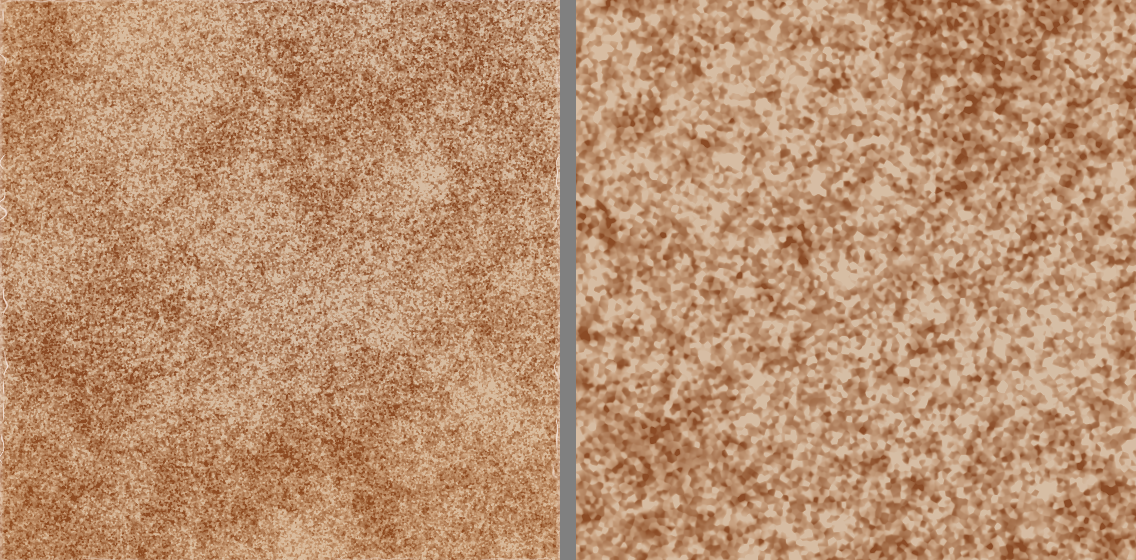
Left: the whole. Right: its middle third, enlarged.
Write a WebGL 1 fragment shader that draws this texture.

```glsl
precision highp float;
// Terracotta stone tile: cloudy mottling from rotated noise octaves under a
// fine speckle of smooth cellular noise, coloured by a six-step clay ramp.
// Thin pale chips run along the rim, mostly on the left and right sides.

uniform vec2 u_resolution;

// Clay ramp, dark to light
const vec3 RUST  = vec3(0.58, 0.33, 0.17);
const vec3 BRICK = vec3(0.65, 0.43, 0.27);
const vec3 CLAY  = vec3(0.70, 0.50, 0.35);
const vec3 SAND  = vec3(0.75, 0.57, 0.42);
const vec3 BUFF  = vec3(0.80, 0.64, 0.50);
const vec3 CREAM = vec3(0.84, 0.72, 0.60);
const vec3 CHIP  = vec3(0.94, 0.87, 0.83);
const vec3 WARMTH = vec3(0.006, -0.002, -0.012);

const float CLOUD_SCALE = 4.0;     // largest blotches per canvas
const float CLOUD_GAIN = 0.23;     // weight of the first octave
const float CLOUD_FALLOFF = 1.0;   // weight ratio between octaves
const float FINE_CELLS = 330.0;    // small grains per canvas
const float COARSE_CELLS = 165.0;  // larger grains per canvas
const float FINE_GAIN = 0.70;
const float COARSE_GAIN = 0.36;
const float GRAIN_SOFTNESS = 5.5;  // lower blends neighbouring grains more
const float GRAIN_DEVIATION = 0.20;
const float RAMP_MIDDLE = 2.9;     // ramp step of the average tone
const float RAMP_SPREAD = 1.43;    // ramp steps per unit of tone
const float CHIP_DEPTH = 0.011;    // reach of the chips from the rim
const float CHIP_WIDTH = 0.0026;
const vec2 SEED = vec2(13.7, 41.3);

vec3 hash3(vec2 p) {
  vec3 q = fract(p.xyx * vec3(0.1031, 0.1030, 0.0973));
  q += dot(q, q.yxz + 33.33);
  return fract((q.xxy + q.yzz) * q.zyx);
}

mat2 rotation(float a) {
  float c = cos(a), s = sin(a);
  return mat2(c, s, -s, c);
}

// Value noise scaled to zero mean and about unit deviation
float valueNoise(vec2 p) {
  vec2 i = floor(p), f = fract(p);
  f = f * f * (3.0 - 2.0 * f);
  float low = mix(hash3(i).x, hash3(i + vec2(1.0, 0.0)).x, f.x);
  float high = mix(hash3(i + vec2(0.0, 1.0)).x, hash3(i + 1.0).x, f.x);
  return (mix(low, high, f.y) - 0.5) / 0.2145;
}

// Soft cellular noise: random grain tones blended by distance
float grains(vec2 p) {
  vec2 cell = floor(p), f = fract(p);
  float tone = 0.0, total = 0.0;
  for (int y = -1; y <= 1; y++) {
    for (int x = -1; x <= 1; x++) {
      vec2 neighbour = vec2(float(x), float(y));
      vec3 h = hash3(cell + neighbour);
      vec2 d = neighbour + h.xy - f;
      float weight = exp(-GRAIN_SOFTNESS * dot(d, d)) + 1e-5;
      tone += weight * h.z;
      total += weight;
    }
  }
  return (tone / total - 0.5) / GRAIN_DEVIATION;
}

float clouds(vec2 p) {
  float sum = 0.0, gain = CLOUD_GAIN;
  for (int i = 0; i < 5; i++) {
    sum += gain * valueNoise(p);
    p = rotation(0.65) * p * 2.3 + SEED;
    gain *= CLOUD_FALLOFF;
  }
  return sum;
}

vec3 clayRamp(float s) {
  vec3 c = mix(RUST, BRICK, clamp(s, -0.4, 1.0));
  c = mix(c, CLAY, clamp(s - 1.0, 0.0, 1.0));
  c = mix(c, SAND, clamp(s - 2.0, 0.0, 1.0));
  c = mix(c, BUFF, clamp(s - 3.0, 0.0, 1.0));
  return mix(c, CREAM, clamp(s - 4.0, 0.0, 1.2));
}

// Broken wavy line close to one rim; x = distance from it, y = along it
float chips(vec2 q, float depth) {
  float wave = 0.45 + 0.35 * valueNoise(vec2(q.y * 55.0, q.x * 60.0));
  float line = 1.0 - smoothstep(0.0, CHIP_WIDTH, abs(q.x - depth * wave));
  float broken = smoothstep(-0.3, 0.7, valueNoise(vec2(q.y * 38.0, 7.5)));
  float haze = 0.35 * (1.0 - smoothstep(0.0, depth * 0.8, q.x));
  return max(line * broken, haze);
}

void main() {
  vec2 uv = gl_FragCoord.xy / u_resolution;

  // Mottling, with speckle that strengthens in some regions
  float region = valueNoise(uv * 3.0 + SEED.yx);
  vec2 turned = rotation(0.4) * uv + 2.0;
  float speckle = FINE_GAIN * grains(turned * FINE_CELLS)
                + COARSE_GAIN * grains(turned.yx * COARSE_CELLS + SEED);
  float tone = clouds(uv * CLOUD_SCALE + SEED) + speckle * (1.0 + 0.12 * region);
  vec3 color = clayRamp(RAMP_MIDDLE + RAMP_SPREAD * tone) - WARMTH * region;

  // Chipped rim
  float rim = chips(uv, CHIP_DEPTH);
  rim = max(rim, chips(vec2(1.0 - uv.x, uv.y + 3.0), CHIP_DEPTH));
  rim = max(rim, 0.6 * chips(vec2(1.0 - uv.y, uv.x + 6.0), CHIP_DEPTH * 0.5));
  rim = max(rim, 0.4 * chips(vec2(uv.y, uv.x + 9.0), CHIP_DEPTH * 0.3));
  color = mix(color, CHIP, rim);

  gl_FragColor = vec4(clamp(color, 0.0, 1.0), 1.0);
}
```
